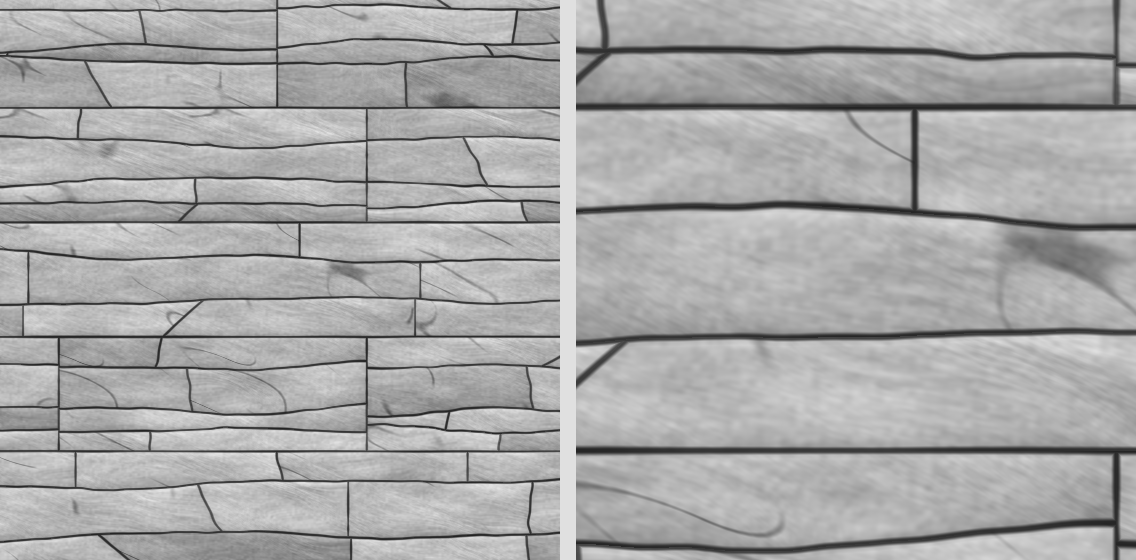
Left, the full canvas; right, a detail of the centre.
A three.js fragment shader for this texture:

```glsl
varying vec2 vUv;

float hash(vec2 p) {
  return fract(sin(dot(p, vec2(127.1, 311.7))) * 43758.5453);
}

float noise(vec2 p) {
  vec2 i = floor(p), f = fract(p);
  f = f * f * (3.0 - 2.0 * f);
  return mix(mix(hash(i), hash(i + vec2(1.0, 0.0)), f.x),
             mix(hash(i + vec2(0.0, 1.0)), hash(i + 1.0), f.x), f.y);
}

float fbm(vec2 p) {
  float sum = 0.0, amp = 0.5;
  for (int i = 0; i < 5; i++) {
    sum += amp * noise(p);
    p = p * 2.03 + 17.3;
    amp *= 0.5;
  }
  return sum;
}

// Split slate surface: ripples sheared toward the lower right
float slateHeight(vec2 p, float seed) {
  vec2 q = vec2(p.x * 13.0, (p.y + 0.3 * p.x) * 32.0) + seed * 40.0;
  return fbm(q + 1.5 * noise(q * 0.6));
}

// Three course cuts, measured down the panel, and the panel joint
vec4 panelPlan(float panel) {
  if (panel < 0.5) return vec4(0.147, 0.45, 0.61, 0.495);
  if (panel < 1.5) return vec4(0.30, 0.65, 0.82, 0.655);
  if (panel < 2.5) return vec4(0.31, 0.68, 1.3, 0.535);
  if (panel < 3.5) return vec4(0.25, 0.64, 0.81, 0.655);
  return vec4(0.27, 0.74, 1.3, 0.135);
}

void main() {
  vec2 p = vUv;
  float panelHeight = 0.2045;
  float down = (1.012 - p.y) / panelHeight;
  float panel = floor(down);
  float f = fract(down);
  vec4 plan = panelPlan(panel);
  bool staggered = panel > 1.5 && mod(panel, 2.0) < 0.5;

  // Slabs along the panel
  float span = abs(panel - 3.0) < 0.5 ? 0.55 : 0.7;
  float start = plan.w;
  float slab = staggered ? 0.0 : floor((p.x - start) / span);

  // Wavy courses inside the panel
  float top = f, bottom = 1.0 - f, course = 0.0;
  for (int i = 0; i < 3; i++) {
    float cut = i == 0 ? plan.x : (i == 1 ? plan.y : plan.z);
    float row = panel * 7.3 + float(i) * 3.1 + slab * 5.7;
    cut += 0.15 * (noise(vec2(p.x * 4.5, row)) - 0.5);
    cut += 0.015 * (noise(vec2(p.x * 35.0, row)) - 0.5);
    float d = f - cut;
    if (d > 0.0) {
      top = min(top, d);
      course += 1.0;
    } else {
      bottom = min(bottom, -d);
    }
  }
  top *= panelHeight;
  bottom *= panelHeight;

  // Each staggered course shifts its own joints
  float rowId = panel * 5.0 + course;
  if (staggered) {
    start += 0.6 * (hash(vec2(rowId, 2.7)) - 0.5) * step(0.5, course);
    slab = floor((p.x - start) / span);
  }
  float u = p.x - start - slab * span;

  // One slanted joint splits most slabs
  vec2 slabId = vec2(rowId, slab);
  float split = span * mix(0.25, 0.7, hash(slabId + 0.37));
  if (hash(slabId + 4.1) > 0.78) split = 9.0;
  float lean = 2.0 * hash(slabId + 8.9) - 1.0;
  float slope = 2.2 * lean * lean * lean;
  float wiggle = 0.006 * (noise(vec2(p.y * 45.0, rowId)) - 0.5);
  float splitDist = (u - split - slope * 0.5 * (top - bottom) + wiggle)
                  / sqrt(1.0 + slope * slope);
  float side = min(min(u, span - u) + 0.3 * abs(wiggle), abs(splitDist));
  float stone = hash(vec2(rowId + 0.5, slab * 2.0 + step(0.0, splitDist)));

  // Stone tone, broad stains and raking light
  float tone = 0.755 - 0.17 * stone * stone * stone;
  tone += 0.22 * (fbm(p * vec2(9.0, 22.0) + stone * 60.0) - 0.5);
  float relief = slateHeight(p, stone)
               - slateHeight(p + vec2(-0.002, 0.003), stone);
  tone += 0.65 * relief;
  tone += 0.06 * (noise(p * 210.0) - 0.5);

  // Short diagonal chips
  vec2 chipPos = vec2(p.x * 11.0, (p.y + 0.45 * p.x) * 24.0) + stone * 30.0;
  float chip = 1.0 - smoothstep(0.0, 0.05, abs(noise(chipPos) - 0.5));
  tone -= 0.22 * chip * smoothstep(0.62, 0.8, noise(chipPos * 0.8 + 9.0));

  // Bevel: lit upper edge, shaded lower edge and ends
  tone += 0.07 * exp(-abs(top - 0.005) / 0.004);
  tone -= 0.14 * exp(-bottom / 0.006);
  tone -= 0.06 * exp(-side / 0.005);

  // Dark joints of uneven width
  float wear = noise(vec2(p.x * 12.0, rowId * 2.3 + p.y * 9.0));
  float courseWidth = mix(0.0022, 0.0042, wear);
  float bed = 1.0 - smoothstep(0.0006, courseWidth, min(top, bottom));
  float upright = 1.0 - smoothstep(0.0006, 0.0036, side);
  float joint = max(bed * mix(0.7, 1.0, wear), upright * mix(0.6, 0.95, wear));
  tone = mix(clamp(tone, 0.2, 0.88), 0.13, joint);

  gl_FragColor = vec4(vec3(tone), 1.0);
}
```
